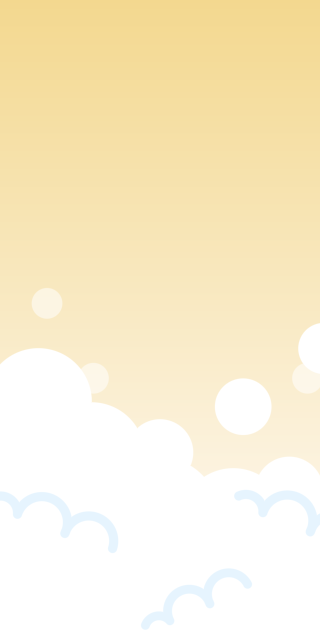
Reproduce this background procedurally as a Shadertoy shader.

```glsl
const vec3 SKY_TOP = vec3(0.953, 0.847, 0.561);
const vec3 SKY_LOW = vec3(0.988, 0.953, 0.878);
const vec3 CLOUD_WHITE = vec3(1.0);
const vec3 CURL_BLUE = vec3(0.902, 0.957, 0.996);

float circleDist(vec2 p, vec2 centre, float radius) {
    return length(p - centre) - radius;
}

float coverage(float dist, float pixel) {
    return 1.0 - smoothstep(-0.5 * pixel, 0.5 * pixel, dist);
}

mat2 rotation(float angle) {
    float c = cos(angle), s = sin(angle);
    return mat2(c, s, -s, c);
}

// Distance to an arc from a to b; bulge is its height over half the chord
float arcDist(vec2 p, vec2 a, vec2 b, float bulge) {
    vec2 middle = 0.5 * (a + b);
    float halfChord = 0.5 * length(b - a);
    vec2 along = normalize(b - a);
    vec2 outward = vec2(-along.y, along.x);
    float radius = halfChord * (1.0 + bulge * bulge) / (2.0 * bulge);
    vec2 centre = middle + outward * (bulge * halfChord - radius);
    vec2 fromCentre = p - centre;
    vec2 nearest = centre + radius * fromCentre / max(length(fromCentre), 1e-5);
    if (dot(nearest - middle, outward) > 0.0) return length(p - nearest);
    return min(length(p - a), length(p - b));
}

// Three joined scallops, measured from their first joint
float curlDist(vec2 p, vec2 joint, float angle, float scale, float thickness) {
    vec2 ends[4] = vec2[4](vec2(-0.0755, 0.052), vec2(0.0),
                           vec2(0.148, -0.060), vec2(0.297, -0.107));
    float bulges[3] = float[3](0.57, 1.07, 1.0);
    vec2 q = rotation(-angle) * (p - joint) / scale;
    float dist = 1e3;
    for (int i = 0; i < 3; i++) {
        dist = min(dist, arcDist(q, ends[i], ends[i + 1], bulges[i]));
    }
    return dist * scale - thickness;
}

// Cloud bank: round puffs resting on a sloping base, plus two loose balls
float cloudDist(vec2 p) {
    vec3 puffs[8] = vec3[8](
        vec3(0.120, 0.745, 0.167), vec3(0.286, 0.576, 0.167),
        vec3(0.500, 0.586, 0.104), vec3(0.495, 0.380, 0.193),
        vec3(0.729, 0.370, 0.167), vec3(0.904, 0.466, 0.107),
        vec3(0.760, 0.729, 0.0885), vec3(1.012, 0.911, 0.080));
    float dist = dot(p - vec2(0.0, 0.646), normalize(vec2(0.224, 1.0)));
    for (int i = 0; i < 8; i++) {
        dist = min(dist, circleDist(p, puffs[i].xy, puffs[i].z));
    }
    return dist;
}

float hazeDist(vec2 p, float radius) {
    vec2 spots[3] = vec2[3](vec2(0.147, 1.052), vec2(0.292, 0.818), vec2(0.961, 0.818));
    float dist = 1e3;
    for (int i = 0; i < 3; i++) dist = min(dist, circleDist(p, spots[i], radius));
    return dist;
}

void mainImage(out vec4 fragColor, in vec2 fragCoord) {
    vec2 p = fragCoord / iResolution.x;
    float height = fragCoord.y / iResolution.y;
    float pixel = 1.5 / iResolution.x;

    // Sky and pale discs
    vec3 color = mix(SKY_LOW, SKY_TOP, smoothstep(0.0, 1.0, 0.0) + clamp((height - 0.25) / 0.75, 0.0, 1.0));
    color = mix(color, CLOUD_WHITE, 0.54 * coverage(hazeDist(p, 0.048), pixel));

    // Clouds
    color = mix(color, CLOUD_WHITE, coverage(cloudDist(p), pixel));

    // Blue curls: two level, one turned and smaller
    float curls = curlDist(p, vec2(0.0547, 0.393), 0.0, 1.0, 0.0143);
    curls = min(curls, curlDist(p, vec2(0.8216, 0.398), 0.0, 1.0, 0.0143));
    curls = min(curls, curlDist(p, vec2(0.531, 0.060), radians(45.0), 0.85, 0.0138));
    color = mix(color, CURL_BLUE, coverage(curls, pixel));

    fragColor = vec4(color, 1.0);
}
```
